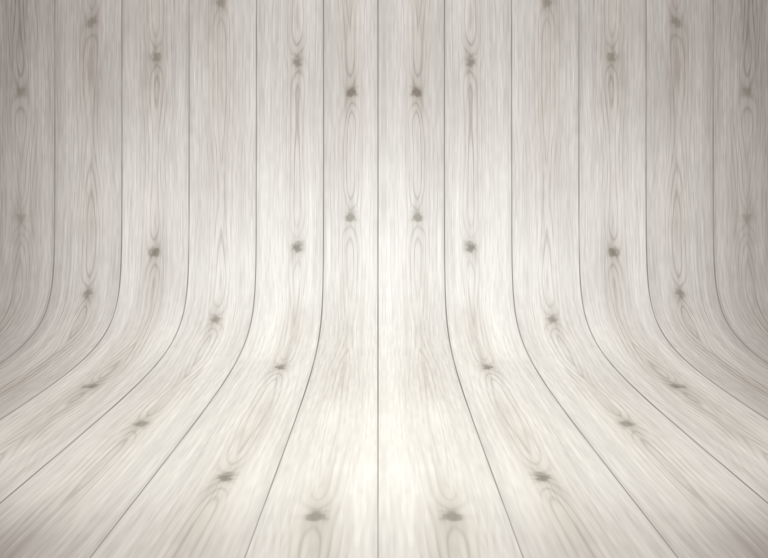
This background is drawn by a Shadertoy shader. Its source:

```glsl
const vec3 LIGHT = vec3(0.955, 0.945, 0.918);
const vec3 SHADE = vec3(0.64, 0.61, 0.59);
const vec3 KNOT_COLOR = vec3(0.47, 0.44, 0.39);
const vec3 SEAM_COLOR = vec3(0.49, 0.47, 0.44);
const vec3 WARM_TINT = vec3(1.004, 0.994, 0.972);

// Lengths are in canvas heights
const float HALF_WIDTH = 0.688;
const float FIRST_SEAM = 0.1084;
const float PITCH = 0.1204;
const float CENTER_SEAM = -0.0108;
const float SEAM_WIDTH = 0.0007;
const float BEND_HEIGHT = 0.3835;
const float BEND_SOFTNESS = 0.0394;
const float SPREAD = 3.4;
const float FLOOR_LENGTH = 1.2;
const float RING_FREQUENCY = 900.0;
const float KNOT_RADIUS = 0.0082;

// Per board: offset of the heartwood line and heights of the knots
const float HEART[6] = float[6](0.010, -0.012, 0.002, 0.0, -0.005, 0.002);
const vec4 KNOTS[6] = vec4[6](
    vec4(0.835, 0.611, 0.075, -1.0), vec4(0.889, 0.557, 0.342, 0.145),
    vec4(0.995, 0.427, 0.240, -1.0), vec4(0.898, 0.548, 0.308, -1.0),
    vec4(0.961, 0.475, -1.0, -1.0), vec4(0.835, 0.609, -1.0, -1.0));

float hash(vec2 p) {
    p = fract(p * vec2(0.1031, 0.1137));
    p += dot(p, p.yx + 33.33);
    return fract((p.x + p.y) * p.x * 17.3);
}

float noise(vec2 p) {
    vec2 i = floor(p), f = fract(p);
    f = f * f * (3.0 - 2.0 * f);
    return mix(mix(hash(i), hash(i + vec2(1, 0)), f.x),
               mix(hash(i + vec2(0, 1)), hash(i + 1.0), f.x), f.y);
}

// Smooth drop below the bend: zero on the wall, linear on the floor
float floorDrop(float y) {
    return BEND_SOFTNESS * log(1.0 + exp((BEND_HEIGHT - y) / BEND_SOFTNESS));
}

// Position along a board, foreshortened on the floor
float boardLength(float y) {
    float drop = floorDrop(y);
    return y + drop - FLOOR_LENGTH * (1.0 - 1.0 / (1.0 + SPREAD * drop));
}

// Line coverage with an edge one pixel soft
float line(float dist, float width) {
    float px = 1.0 / iResolution.y;
    return 1.0 - smoothstep(width - 0.5 * px, width + px, dist);
}

// Light falling off toward the sides, top and bottom
float lighting(vec2 p) {
    float side = pow(abs(p.x) / HALF_WIDTH, 2.2);
    float drop = 0.28 * side * mix(0.52, 1.0, smoothstep(0.14, 0.42, p.y));
    drop += 0.15 * smoothstep(0.5, 1.0, p.y) * (1.0 - 0.5 * side);
    drop += 0.10 * smoothstep(0.16, 0.0, p.y) * (0.6 + side);
    return 1.0 - drop / 0.31;
}

void mainImage(out vec4 fragColor, in vec2 fragCoord) {
    vec2 p = (fragCoord - vec2(0.5 * iResolution.x, 0.0)) / iResolution.y;

    // Unbend the surface into mirrored board coordinates
    float spread = 1.0 + SPREAD * floorDrop(p.y);
    float across = abs(p.x) / spread;
    float along = boardLength(p.y);
    float onFloor = 1.0 / (1.0 + exp((p.y - BEND_HEIGHT) / BEND_SOFTNESS));
    float cell = (across - FIRST_SEAM) / PITCH;
    float board = max(floor(cell) + 1.0, 0.0);
    int id = int(board) % 6;
    float u = across - FIRST_SEAM - PITCH * (board - 0.5) - HEART[id];
    u += 0.008 * (noise(vec2(along * 6.0, board * 7.3)) - 0.5);

    // Knots, their smears and the swelling of the grain around them
    float knot = 0.0, swell = 0.0;
    for (int i = 0; i < 4; i++) {
        float height = KNOTS[id][i];
        if (height < 0.0) continue;
        float strength = 0.4 + 0.5 * hash(vec2(board + 2.0, float(i) * 5.0 + 1.0));
        vec2 d = vec2(u, along - boardLength(height));
        d.x += 0.6 * d.y * (strength - 0.65);
        float r = length(d) / KNOT_RADIUS;
        r += 0.9 * (noise(d * 190.0 + board * 9.0) - 0.5);
        knot += strength * (0.65 * exp(-r * r) + 0.15 * exp(-abs(r - 0.8) * 4.0));
        knot += 0.15 * exp(-d.x * d.x / 0.00012 - d.y * d.y / 0.002);
        swell += 0.014 * exp(-d.x * d.x / 0.0002 - d.y * d.y / 0.0012);
    }

    // Growth rings: narrow arches at the heart, thin lines at the sides
    float arch = 0.026 * noise(vec2(along * 5.5 + board * 3.7, board * 11.0));
    float field = sqrt(u * u + 0.00001) + arch + swell;
    field += 0.004 * noise(vec2(u * 90.0 + board * 19.0, along * 14.0));
    float rings = pow(0.5 + 0.5 * sin(field * RING_FREQUENCY), 3.0);
    rings *= 0.22 + 0.6 * exp(-u * u / 0.00022);
    rings *= 0.35 + 1.1 * noise(vec2(u * 50.0 + board, along * 7.0 + board * 4.0));

    // Pores, streaks and broad stains
    float fine = noise(vec2(across * 480.0, along * 22.0 + board * 5.0))
               + 0.7 * noise(vec2(across * 300.0 + 9.0, along * 60.0));
    float streaks = noise(vec2(across * 130.0 + 40.0, along * 3.5 + board * 8.0));
    float stain = noise(vec2(across * 22.0, along * 6.0 + board * 6.0));
    float heartStain = exp(-u * u / 0.0005) * noise(vec2(along * 8.0, board * 5.0 + 3.0));
    float grain = 0.26 * rings + 0.15 * (fine - 0.85) + 0.15 * (streaks - 0.5)
                + 0.20 * (stain - 0.5) + 0.16 * heartStain;

    // Surface colour
    vec3 color = mix(SHADE, LIGHT, lighting(p) + 0.06 - grain);
    color *= mix(vec3(1.0), WARM_TINT, clamp(0.6 * onFloor + 0.7 * heartStain, 0.0, 1.0));
    color = mix(color, KNOT_COLOR, clamp(knot, 0.0, 0.8));

    // Seams, measured square to their slanted path
    float nearest = max(floor(cell + 0.5), 0.0);
    float slant = across * SPREAD * onFloor;
    float gap = abs(across - FIRST_SEAM - PITCH * nearest) * spread / sqrt(1.0 + slant * slant);
    gap = min(gap, abs(p.x - CENTER_SEAM));
    float wear = 0.65 + 0.6 * noise(vec2(nearest * 9.0 + 2.0, along * 12.0));
    float seam = 0.50 * wear * line(gap, SEAM_WIDTH) + 0.09 * exp(-gap / 0.004);
    color = mix(color, SEAM_COLOR, seam);

    fragColor = vec4(clamp(color, 0.0, 1.0), 1.0);
}
```
